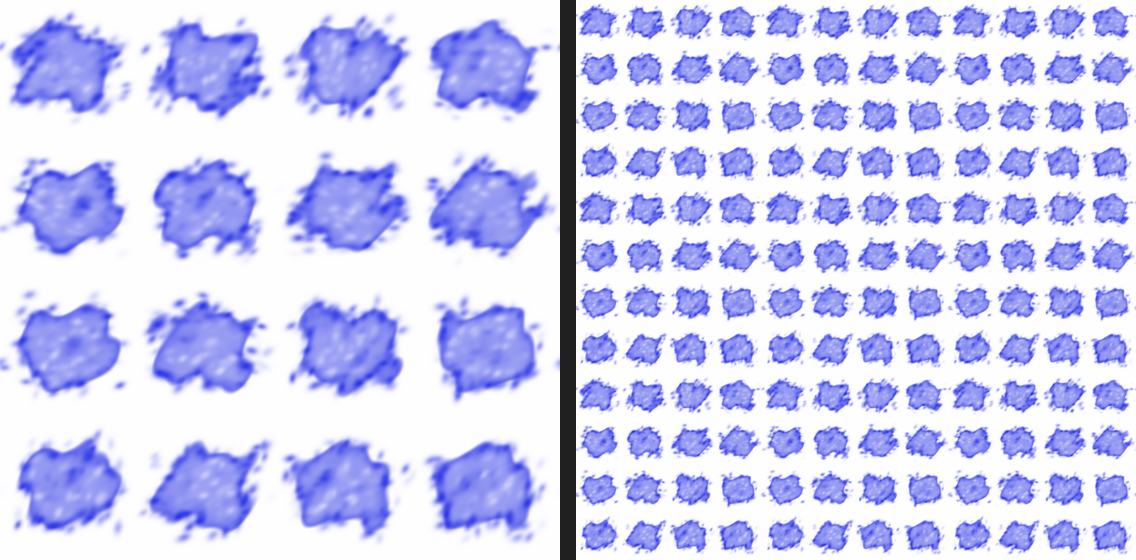
Left: one tile. Right: repeated 3 by 3.
A WebGL 1 fragment shader for this pattern:

```glsl
precision highp float;
// Four by four ragged blue ink blots: dark soft rims, cloudy pale middles and a few loose scraps on white.

uniform vec2 u_resolution;

const float BLOTS = 4.0;                    // blots across and down
const float DABS = 16.0;                    // dab grid steps per blot cell
const vec2 CENTER = vec2(0.475, 0.515);     // blot centre inside its cell
const vec2 HALF_SIZE = vec2(0.345, 0.285);  // blot half extents, in cells
const float MAX_DEPTH = 0.125;              // depth at which the middle flattens
const float RIM_DEPTH = 0.030;              // depth of the darkest ink
const float RIM_WIDTH = 0.046;
const float RIM_WASH = 0.30;                // continuous ink along the rim
const float SCRAP_REACH = 0.085;            // how far scraps stray outside
const float SCRAP_CHANCE = 0.22;
const vec2 DAB_SIZE = vec2(0.050, 0.031);   // dab half length and half width
const float WASH = 0.47;                    // tone of the pale middle
const vec3 PAPER = vec3(0.995, 0.995, 1.0);
const vec3 INK = vec3(0.11, 0.15, 0.89);

vec4 hash4(vec2 p) {
  vec4 q = fract(vec4(p.xyxy) * vec4(0.1031, 0.1030, 0.0973, 0.1099));
  q += dot(q, q.wzxy + 33.33);
  return fract((q.xxyz + q.yzzw) * q.zywx);
}

vec4 blotSeed(vec2 g) {
  return hash4(mod(floor(g), BLOTS) + 17.0);
}

// Depth below the wobbling outline: positive inside, negative outside.
float blotDepth(vec2 g) {
  vec4 phase = 6.2832 * blotSeed(g);
  vec2 p = fract(g) - CENTER;
  vec2 q = abs(p) / HALF_SIZE;
  float radius = pow(dot(q * q * q, vec2(1.0)), 1.0 / 3.0);
  float wobble = 0.032 * sin(dot(p, vec2(14.0, 5.0)) + phase.x)
               + 0.028 * sin(dot(p, vec2(-9.0, 17.0)) + phase.y)
               + 0.020 * sin(dot(p, vec2(27.0, -21.0)) + phase.z);
  return min(0.3 * (1.0 - radius), MAX_DEPTH) + wobble;
}

float rimBand(float depth) {
  float offset = (depth - RIM_DEPTH) / RIM_WIDTH;
  return exp(-offset * offset);
}

// Blurred elongated spot.
float dabShape(vec2 offset, float angle, float scale) {
  float c = cos(angle), s = sin(angle);
  vec2 turned = vec2(c * offset.x + s * offset.y, c * offset.y - s * offset.x);
  vec2 r = turned / (DAB_SIZE * scale);
  return exp(-1.5 * dot(r, r));
}

// Cellular scatter of dabs: x is dark cover, y is light cover.
vec2 dabCover(vec2 g) {
  vec2 home = floor(g * DABS);
  vec2 clear = vec2(1.0);
  for (int j = -2; j <= 2; j++) {
    for (int i = -2; i <= 2; i++) {
      vec2 id = home + vec2(float(i), float(j));
      vec2 wrapped = mod(id, BLOTS * DABS);
      vec4 rnd = hash4(wrapped + 3.0);
      vec4 kind = hash4(wrapped + 151.0);
      vec2 spot = (id + rnd.xy) / DABS;
      float depth = blotDepth(spot);

      // Strength follows depth: scraps outside, strong rim, faint middle.
      float outside = 1.0 - step(-0.015, depth);
      float rim = rimBand(depth) * mix(0.1, 0.85, rnd.z);
      float scrap = step(kind.x, SCRAP_CHANCE) * mix(0.35, 0.7, rnd.z)
                  * smoothstep(-SCRAP_REACH, -0.045, depth);
      float middle = smoothstep(0.05, 0.11, depth);
      float dark = mix(max(rim, 0.22 * middle * kind.y * kind.y), scrap, outside);
      float light = 0.75 * middle * kind.z * kind.z;

      float lean = mix(0.2, 0.9, blotSeed(spot).w) + 1.2 * (rnd.w - 0.5);
      float shape = dabShape(g - spot, lean, mix(0.85, 1.15, kind.w));
      clear *= 1.0 - shape * vec2(dark, light);
    }
  }
  return 1.0 - clear;
}

void main() {
  vec2 g = gl_FragCoord.xy / u_resolution * BLOTS;
  vec2 cover = dabCover(g);

  // Pale wash lifted by light dabs, then rim ink and dark dabs over it.
  float depth = blotDepth(g);
  float body = smoothstep(-0.015, 0.045, depth);
  float wash = WASH * body * (1.0 - 0.8 * cover.y);
  wash = mix(wash, 1.0, RIM_WASH * body * rimBand(depth));
  float tone = mix(wash, 1.0, cover.x);
  gl_FragColor = vec4(mix(PAPER, INK, tone), 1.0);
}
```
